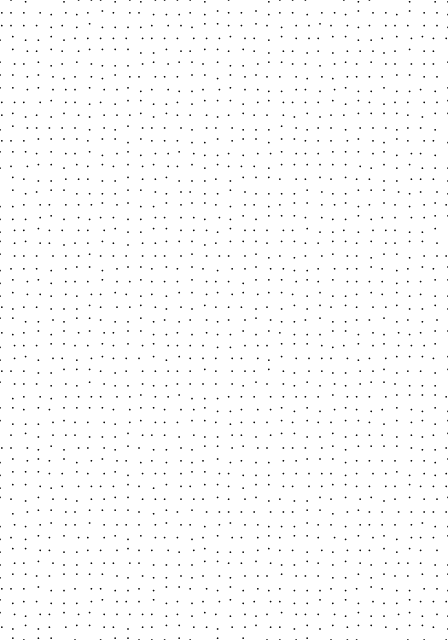
Reproduce this pattern procedurally as a Shadertoy shader.

```glsl
// Small dark dots on white, one per node of a square lattice.
// A hash pushes each dot a fixed distance up, down, left or right,
// and its disc is filled with a one-pixel soft edge.

#define ROWS 50.0          // lattice cells per canvas height
#define DOT_RADIUS 0.064   // in cells
#define SHIFT 0.14         // length of the push, in cells
#define SEED 17.3
#define PAPER vec3(1.0)
#define INK vec3(0.04)

const float HALF_PI = 1.5707963;

float hash(vec2 p) {
    return fract(sin(dot(p, vec2(127.1, 311.7)) + SEED) * 43758.5453);
}

// One of the four axis directions, chosen per node
vec2 axisDirection(vec2 node) {
    float angle = floor(hash(node) * 4.0) * HALF_PI;
    return vec2(cos(angle), sin(angle));
}

void mainImage(out vec4 fragColor, in vec2 fragCoord) {
    // Lattice space, with a node in the corner of the canvas
    vec2 p = fragCoord / iResolution.y * ROWS;
    float pixel = ROWS / iResolution.y;

    // Signed distance to the dot of the nearest node
    vec2 node = floor(p + 0.5);
    vec2 center = node + SHIFT * axisDirection(node);
    float d = length(p - center) - DOT_RADIUS;

    // Edge smoothed over one pixel
    float coverage = clamp(0.5 - d / pixel, 0.0, 1.0);
    fragColor = vec4(mix(PAPER, INK, coverage), 1.0);
}
```
